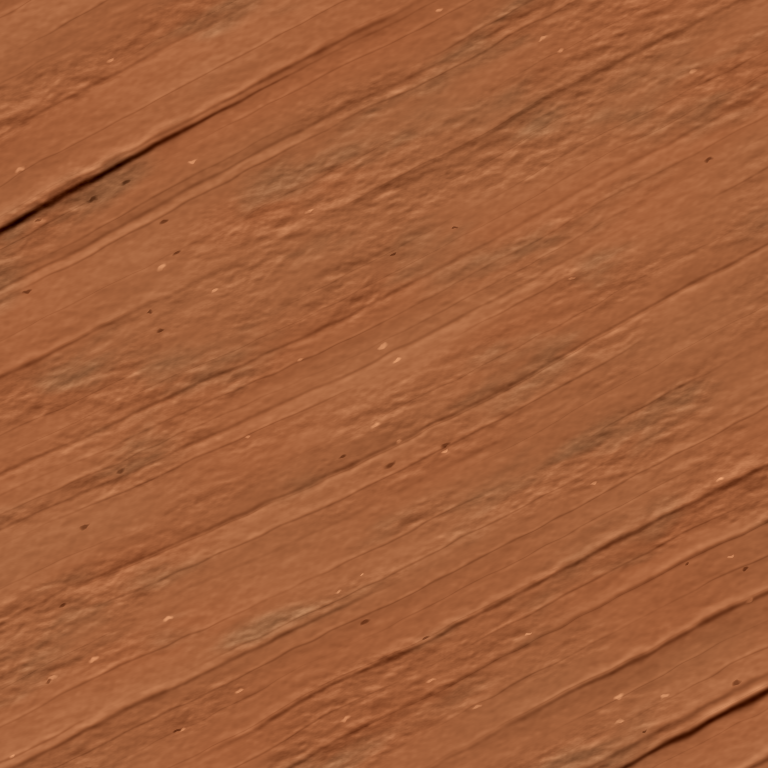
A WebGL 2 fragment shader for this texture:

```glsl
#version 300 es
precision highp float;

uniform vec2 u_resolution;
out vec4 fragColor;

const vec3 BASE = vec3(0.642, 0.382, 0.233);
const vec3 DUST = vec3(0.56, 0.39, 0.26);
const vec3 SHADOW_TINT = vec3(1.0, 0.76, 0.57);
const vec3 LIGHT_TINT = vec3(1.0, 0.98, 0.86);
const float GRAIN_ANGLE = 0.476;
const float GROOVE_SPACING = 0.09;
const float SCRATCH_SPACING = 0.037;
const float DEEP_EVERY = 11.0;
const float DEEP_ROW = 4.0;
const float RELIEF_STEP = 0.0045;
const float RELIEF_GAIN = 0.34;
const float FINE_GRAIN = 0.035;

float hash(vec2 c) {
    vec3 q = fract(c.xyx * 0.1031);
    q += dot(q, q.yzx + 33.33);
    return fract((q.x + q.y) * q.z);
}

float noise(vec2 p) {
    vec2 c = floor(p), f = fract(p);
    f = f * f * (3.0 - 2.0 * f);
    return mix(mix(hash(c), hash(c + vec2(1, 0)), f.x),
               mix(hash(c + vec2(0, 1)), hash(c + vec2(1, 1)), f.x), f.y);
}

float fbm(vec2 p) {
    float sum = 0.0, amp = 0.53;
    for (int i = 0; i < 4; i++) {
        sum += amp * noise(p);
        p = mat2(0.96, 0.28, -0.28, 0.96) * p * 2.03 + 17.3;
        amp *= 0.5;
    }
    return sum;
}

float bell(float x) { return exp(-x * x); }

mat2 rotation(float a) { return mat2(cos(a), -sin(a), sin(a), cos(a)); }

// Tone of long furrows: dark core, lit lip on one side, soft wide shade
float furrows(vec2 g, float spacing, float stretch, float seed) {
    float tone = 0.0, row = floor(g.y / spacing);
    for (int k = -1; k <= 1; k++) {
        float id = row + float(k);
        float pick = hash(vec2(id, seed)), shape = hash(vec2(id, seed + 9.0));
        float d = g.y - (id + 0.5 + 0.6 * (pick - 0.5)) * spacing;
        float along = noise(vec2(g.x * stretch + 31.0 * pick, id * 7.3 + seed));
        float ragged = noise(vec2(g.x * 38.0, id * 5.7 + seed));
        float strength = mix(0.3, 1.0, shape) * mix(0.15, 1.0, smoothstep(0.25, 0.7, along));
        float width = spacing * mix(0.02, 0.038, shape) * (0.65 + 0.7 * ragged);
        float side = shape > 0.45 ? 1.0 : -1.0;
        tone -= strength * (0.75 + 0.5 * ragged) * bell(d / width);
        tone += 0.45 * strength * bell((d - side * 2.6 * width) / (1.7 * width));
        tone -= 0.20 * strength * bell((d + side * 3.0 * width) / (4.0 * width));
    }
    return tone;
}

// Few deep cracks that thin out along their length
float cracks(vec2 g) {
    float id = floor(g.y / GROOVE_SPACING);
    float isDeep = 1.0 - step(0.5, abs(mod(id, DEEP_EVERY) - DEEP_ROW));
    float d = g.y - (id + 0.5) * GROOVE_SPACING;
    float fade = 1.0 - smoothstep(-0.2, 0.14, g.x * sign(id));
    float width = mix(0.0015, 0.0042, fade) * (0.7 + 0.6 * noise(vec2(g.x * 22.0, id)));
    float lip = bell((d - 0.009) / 0.005) * (0.5 + noise(g * vec2(40.0, 130.0)));
    return isDeep * (mix(0.1, 1.0, fade) * (0.12 * lip - 0.42 * bell(d / width)));
}

// Scattered pits and pale chips, one at most per cell
float specks(vec2 g, vec2 cells, float chance, float seed) {
    vec2 p = g * cells, id = floor(p);
    float pick = hash(id + seed);
    vec2 centre = 0.3 + 0.4 * vec2(hash(id + seed + 5.0), hash(id + seed + 11.0));
    vec2 d = (p - id - centre) / cells;
    d += 0.003 * (vec2(noise(g * 190.0), noise(g * 190.0 + 40.0)) - 0.5);
    float size = mix(0.6, 1.3, hash(id + seed + 3.0));
    float r = length(d / (vec2(0.0068, 0.0027) * size));
    return step(pick, chance) * (1.0 - smoothstep(0.3, 1.2, r));
}

float surface(vec2 g) { return fbm(rotation(-0.15) * g * vec2(36.0, 88.0) + 60.0); }

void main() {
    vec2 uv = (gl_FragCoord.xy - 0.5 * u_resolution) / u_resolution.y;

    // Grain frame, gently bent
    vec2 g = rotation(GRAIN_ANGLE) * uv;
    vec2 bent = g;
    bent.y += 0.032 * (noise(g * vec2(1.7, 2.0) + 8.0) - 0.5);
    bent.y += 0.008 * (noise(g * vec2(8.0, 6.0) + 3.0) - 0.5);
    bent.y += 0.003 * (noise(g * vec2(34.0, 28.0)) - 0.5);

    // Rough streaks between smooth bands, lit from above
    float rough = smoothstep(0.42, 0.68, fbm(bent * vec2(4.0, 15.0) + 20.0));
    float relief = surface(g) - surface(g + vec2(0.0, RELIEF_STEP));
    float tone = relief * RELIEF_GAIN * mix(0.3, 1.0, rough);
    tone += 0.10 * (fbm(bent * vec2(3.0, 24.0) + 70.0) - 0.5) - 0.014 * rough;
    tone += FINE_GRAIN * (noise(g * vec2(130.0, 210.0)) - 0.5);

    tone += 0.19 * furrows(bent, GROOVE_SPACING, 2.6, 4.0);
    tone += 0.075 * furrows(bent, SCRATCH_SPACING, 5.5, 23.0);
    tone += cracks(bent);
    tone -= 0.20 * specks(g, vec2(15.0, 24.0), 0.07, 2.0);
    tone += 0.16 * specks(g, vec2(19.0, 31.0), 0.06, 47.0);

    // Tone to colour, with dull dust in the rough streaks
    float dust = rough * smoothstep(0.45, 0.75, fbm(bent * vec2(6.0, 20.0) + 90.0));
    vec3 colour = mix(BASE, DUST, 0.55 * dust);
    colour.gb += 0.02 * (noise(bent * vec2(5.0, 18.0) + 33.0) - 0.5);
    colour += min(tone, 0.0) * SHADOW_TINT + max(tone, 0.0) * LIGHT_TINT;
    fragColor = vec4(clamp(colour, 0.0, 1.0), 1.0);
}
```
